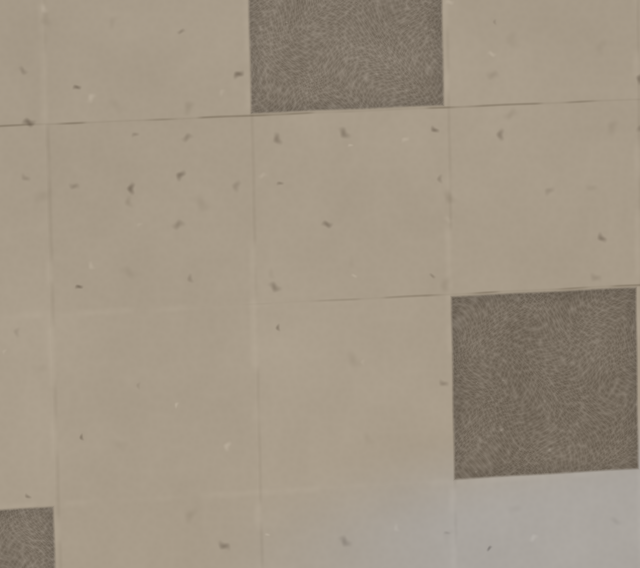
Give the GLSL for this texture, as a Shadertoy shader.

```glsl
// Worn beige floor tiles on a slightly skewed grid, with one fibrous dark tile in seven.
// A lattice rule picks the dark tiles; cellular noise gives fibres and grain,
// layered sines give mottling, and hashed cells scatter soft scuffs.

float hash(vec2 p) {
    return fract(sin(dot(p, vec2(127.1, 311.7))) * 43758.5);
}

// Distances to the nearest and second nearest scattered point
vec2 cellular(vec2 p) {
    vec2 id = floor(p), nearest = vec2(9.0);
    for (int y = -1; y <= 1; y++)
    for (int x = -1; x <= 1; x++) {
        vec2 c = id + vec2(x, y);
        float d = length(c + vec2(hash(c), hash(c + 57.3)) - p);
        nearest = d < nearest.x ? vec2(d, nearest.x) : vec2(nearest.x, min(nearest.y, d));
    }
    return nearest;
}

// Soft uneven tone built from warped sines, about -1 to 1
float mottle(vec2 p) {
    float sum = 0.0, amp = 0.5;
    for (int i = 0; i < 4; i++) {
        p = mat2(0.8, 0.6, -0.6, 0.8) * p * 1.8 + 1.7;
        p += 0.7 * sin(p.yx * 0.8);
        sum += amp * sin(p.x) * sin(p.y);
        amp *= 0.65;
    }
    return sum;
}

// Tile coordinates, rows counted downwards, with the grid's skew and perspective
vec2 tileSpace(vec2 p) {
    float lean = mix(0.030, 0.011, p.x / 1.13);
    float u = (p.x - 0.087 - lean * (p.y - 0.5)) / 0.3456;
    u -= 0.018 * u * (3.0 - u);
    float v = (p.y + 0.042 * p.x - 0.222) / (0.336 - 0.008 * p.x);
    return vec2(u, v);
}

// One soft rotated smudge in some of the cells
float scuffs(vec2 p, float scale, float share) {
    vec2 q = p * scale, id = floor(q);
    float angle = 6.28 * hash(id + 3.1);
    vec2 centre = 0.3 + 0.4 * vec2(hash(id + 7.7), hash(id + 19.2));
    vec2 d = mat2(cos(angle), sin(angle), -sin(angle), cos(angle)) * (fract(q) - centre);
    d.y += 0.02 * sin(d.x * 28.0 + angle);
    float size = mix(0.08, 0.19, hash(id + 31.4));
    float spot = 1.0 - smoothstep(0.0, 1.0, length(d / vec2(size, size * 0.6)));
    return spot * step(hash(id + 43.9), share) * mix(0.25, 1.0, hash(id + 71.0));
}

void mainImage(out vec4 fragColor, in vec2 fragCoord) {
    vec2 p = fragCoord / iResolution.y;
    p.y = 1.0 - p.y;
    vec2 g = tileSpace(p) + 0.001 * sin(p.yx * 37.0);
    vec2 tile = floor(g);
    vec2 joint = abs(fract(g + 0.5) - 0.5);
    float edge = min(joint.x, joint.y);
    float cloud = mottle(p * 3.5);

    // Pale tiles: mottling, fine grain and a cool sheen in the lower right corner
    vec3 pale = vec3(0.66, 0.612, 0.542) + 0.008 * (hash(tile) - 0.5);
    float sheen = smoothstep(0.74, 0.92, p.y + 0.22 * (p.x - 0.85)) * smoothstep(0.3, 0.85, p.x);
    pale = mix(pale, vec3(0.662, 0.642, 0.617), sheen);
    pale += 0.01 * cloud + 0.008 * mottle(p * 13.0);
    pale += 0.01 * (cellular(p * 75.0).x - 0.45);

    // Joints: broken thin seams across the upper rows, faint pale ones elsewhere
    float seamFade = 1.0 - smoothstep(0.38, 0.5, p.y - 0.15 * p.x);
    float wear = smoothstep(-0.7, 0.9, sin(p.x * 17.0 + 2.0 * sin(p.x * 31.0 + p.y * 9.0)));
    float thin = 1.0 - smoothstep(0.0, 0.011, joint.y);
    float broad = 1.0 - smoothstep(0.0, 0.03, joint.y);
    pale += mix(0.014 * broad, -0.1 * thin, seamFade) * (0.2 + 0.8 * wear);
    float upright = smoothstep(-0.5, 1.0, sin(p.y * 15.0 + 2.0 * sin(p.y * 27.0 + g.x)));
    pale += 0.018 * (1.0 - smoothstep(0.0, 0.03, joint.x)) * upright;
    float shade = 1.0 - smoothstep(0.0, 0.016, abs(g.x - round(g.x) - 0.015));
    pale -= 0.022 * shade * (1.0 - upright);

    // Scattered dark scuffs, wide stains and a few bright chips
    pale -= vec3(0.16, 0.16, 0.15) * scuffs(p, 11.0, 0.3);
    pale -= 0.045 * scuffs(p + 4.3, 7.0, 0.5);
    pale += 0.06 * scuffs(p + 9.1, 13.0, 0.12);

    // Dark tiles: two layers of fine crossing fibres, blotches and dirtier rims
    vec2 q = p + 0.008 * sin(p.yx * 41.0 + 2.0 * sin(p * 23.0));
    vec2 slant = mat2(0.8, 0.6, -0.6, 0.8) * q;
    float fibre = cellular(slant * vec2(210.0, 95.0)).x + cellular(slant.yx * vec2(190.0, 85.0)).x - 0.9;
    float blotch = mottle(p * 11.0) + 0.5 * mottle(p * 31.0);
    vec3 dark = vec3(0.488, 0.447, 0.396) - 0.018 * sin(1.6 * tile.y);
    dark += 0.075 * fibre + 0.02 * blotch;
    dark += 0.07 * scuffs(p + 2.6, 24.0, 0.3);
    dark *= 0.93 + 0.07 * smoothstep(0.0, 0.1, edge);

    // Every seventh tile along the lattice is dark, with a pale worn rim around it
    float isDark = 1.0 - step(0.5, abs(mod(tile.x + 3.0 * tile.y, 7.0) - 5.0));
    vec3 color = mix(pale, dark, isDark * smoothstep(0.002, 0.022, edge));

    // Gentle falloff towards the upper corners
    color *= 1.0 - 0.025 * smoothstep(0.5, 1.0, length(p - vec2(0.56, 0.75)));
    fragColor = vec4(color, 1.0);
}
```
